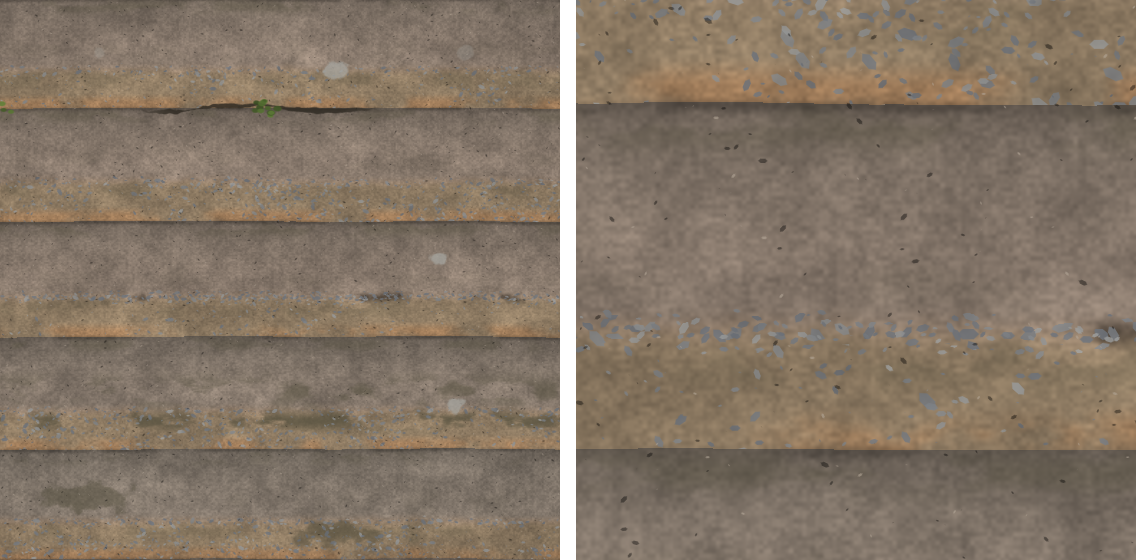
Left: the whole. Right: its middle third, enlarged.
Give the GLSL for this texture, as a Shadertoy shader.

```glsl
float hash(vec2 p) {
    return fract(sin(dot(p, vec2(127.1, 311.7))) * 43758.55);
}

// Value noise that wraps after freq cells
float noise(vec2 p, vec2 freq) {
    vec2 g = p * freq, i = floor(g), f = fract(g);
    f *= f * (3.0 - 2.0 * f);
    vec2 a = mod(i, freq), b = mod(i + 1.0, freq);
    return mix(mix(hash(a), hash(vec2(b.x, a.y)), f.x),
               mix(hash(vec2(a.x, b.y)), hash(b), f.x), f.y);
}

float fbm(vec2 p, vec2 freq) {
    float sum = 0.0, amp = 0.5;
    for (int i = 0; i < 5; i++) {
        sum += amp * noise(p, freq);
        freq *= 2.0;
        amp *= 0.5;
    }
    return sum / 0.97;
}

// Scattered angular chips: x = coverage, y = random tone
vec2 chips(vec2 p, float count, float density, float size) {
    vec2 g = p * count, result = vec2(0.0);
    float aa = count / iResolution.y;
    for (int y = -1; y <= 1; y++)
    for (int x = -1; x <= 1; x++) {
        vec2 cell = floor(g) + vec2(x, y), id = mod(cell, count) + count;
        float pick = hash(id + 3.1), angle = 2.4 * (hash(id + 7.7) - 0.5);
        vec2 d = g - cell - 0.15 - 0.7 * vec2(hash(id), hash(id + 5.3));
        d = abs(mat2(cos(angle), sin(angle), -sin(angle), cos(angle)) * d);
        float shape = max(d.x * 0.75 + d.y * 0.8, d.y * 1.6);
        float radius = size * (0.5 + hash(id + 9.2)) * smoothstep(pick, pick + 0.12, density);
        float cover = (1.0 - smoothstep(-aa, aa, shape - radius)) * smoothstep(0.0, 0.08, radius);
        if (cover > result.x) result = vec2(cover, hash(id + 1.9));
    }
    return result;
}

// Ragged blotch around a centre
float blotch(vec2 p, vec2 centre, vec2 radius, float rough) {
    return 1.0 - smoothstep(0.6, 1.0, length((p - centre) / radius) + 1.6 * (rough - 0.5));
}

void mainImage(out vec4 fragColor, in vec2 fragCoord) {
    vec2 p = fragCoord / iResolution.xy;
    p.y = 1.0 - p.y;
    float px = 1.0 / iResolution.y;

    float stain = fbm(p, vec2(4.0, 10.0));
    float mottle = fbm(p + 0.37, vec2(14.0, 20.0));
    float rough = fbm(p + 0.61, vec2(40.0));
    float grain = noise(p, vec2(230.0)) + noise(p + 0.3, vec2(390.0)) - 1.0;

    // Five steps, each a tread above a riser
    float t = 5.0 * p.y + 0.012 + 0.025 * sin(6.2832 * p.y + 0.2);
    t += 0.03 * (fbm(p, vec2(5.0, 3.0)) - 0.5);
    float row = mod(floor(t), 5.0), f = fract(t);
    float lip = f - 0.655 - 0.05 * (rough - 0.5);
    float riser = smoothstep(-0.025, 0.025, lip);
    float lipBand = exp(-lip * lip * 700.0);
    float lower = smoothstep(2.5, 3.5, row);

    // Base concrete
    vec3 tread = mix(vec3(0.495, 0.445, 0.4), vec3(0.545, 0.485, 0.435), smoothstep(0.0, 0.55, f));
    tread = mix(tread, vec3(0.5, 0.47, 0.43), 0.5 * lower);
    tread *= 1.0 - 0.2 * exp(-f * 8.0) * smoothstep(0.2, 0.6, stain);
    vec3 face = mix(vec3(0.56, 0.485, 0.39), vec3(0.61, 0.475, 0.345),
                    smoothstep(0.86, 0.96, f) * smoothstep(0.3, 0.6, mottle));
    vec3 color = mix(tread, face, riser);
    color = mix(color, vec3(0.63, 0.54, 0.455), 0.6 * lipBand);
    color *= 1.0 + 0.2 * (stain - 0.5) + 0.24 * (mottle - 0.5) + 0.28 * (rough - 0.5);
    color *= 1.0 + 0.13 * grain;

    // Shadow in the corner under each riser
    float corner = (f > 0.5 ? f - 1.0 : f) - 0.01;
    color *= 1.0 - 0.22 * exp(-corner * corner * 3000.0) * smoothstep(0.3, 0.55, mottle);

    // Dark moss and damp patches
    float under = exp(-pow((lip - 0.09) / 0.08, 2.0)) * (row == 3.0 ? 1.0 : 0.3);
    float above = exp(-pow((f - 0.48) / 0.13, 2.0)) * (row == 3.0 ? 0.65 : 0.1);
    float start = exp(-pow((f - 0.07) / 0.06, 2.0)) * 0.45;
    float moss = (under + above + start) * smoothstep(0.46, 0.66, fbm(p + 0.19, vec2(18.0, 36.0)));
    moss += 0.6 * blotch(p, vec2(0.15, 0.885), vec2(0.08, 0.03), rough);
    moss += 0.5 * blotch(p, vec2(0.61, 0.955), vec2(0.12, 0.025), rough);
    color = mix(color, vec3(0.335, 0.315, 0.245), clamp(moss * 0.75, 0.0, 0.8));

    // Exposed aggregate, thickest along the lips
    float patches = smoothstep(0.35, 0.65, fbm(p + 0.8, vec2(6.0, 10.0)));
    float chipped = lipBand * (row == 2.0 ? 0.85 : 0.32);
    float exposed = riser * (0.1 + 0.3 * patches) * (row == 2.0 ? 0.5 : 1.0);
    color *= 1.0 - 0.45 * lipBand * smoothstep(0.5, 0.65, mottle) * (row == 2.0 ? 1.0 : 0.2);
    for (int i = 0; i < 2; i++) {
        vec2 stone = chips(p, 80.0 + 50.0 * float(i), chipped + exposed + 0.012, 0.28);
        vec3 slate = mix(vec3(0.41, 0.43, 0.46), vec3(0.6, 0.6, 0.59), stone.y * stone.y);
        color = mix(color, slate * (0.88 + 0.24 * rough), 0.85 * stone.x);
    }

    // Dark pits and pale grit
    color *= 1.0 - 0.4 * chips(p + 0.5, 120.0, 0.13, 0.17).x;
    color = mix(color, vec3(0.7, 0.65, 0.59), 0.6 * chips(p + 0.25, 140.0, 0.08, 0.17).x);

    // Pale splashes
    float splash = blotch(p, vec2(0.6, 0.126), vec2(0.025, 0.018), rough);
    splash += blotch(p, vec2(0.782, 0.461), vec2(0.019, 0.012), rough);
    splash += blotch(p, vec2(0.81, 0.726), vec2(0.019, 0.017), rough);
    splash += 0.4 * blotch(p, vec2(0.176, 0.093), vec2(0.014), rough);
    splash += 0.4 * blotch(p, vec2(0.83, 0.093), vec2(0.014), rough);
    color = mix(color, vec3(0.66, 0.66, 0.64), min(0.7 * splash, 0.8));

    // Jagged crack below the first riser
    float line = 0.192 + 0.04 * (fbm(vec2(p.x, 0.3), vec2(7.0, 4.0)) - 0.5);
    float span = smoothstep(0.22, 0.31, p.x) * (1.0 - smoothstep(0.6, 0.72, p.x));
    float width = 0.0045 * span * smoothstep(0.25, 0.6, mottle);
    float crack = 1.0 - smoothstep(width - px, width + px, abs(p.y - line + 0.008 * (rough - 0.5)));
    color = mix(color, vec3(0.19, 0.17, 0.14), 0.85 * crack * span);

    // Small weeds rooted in the crack
    for (float i = 0.0; i < 16.0; i++) {
        vec2 root = i < 7.0 ? vec2(0.463, 0.19) : i < 13.0 ? vec2(0.487, 0.198) : vec2(0.013, 0.19);
        vec2 d = p - root - 0.02 * (vec2(hash(vec2(i, 2.0)), hash(vec2(i, 5.0))) - 0.5);
        float leaf = length(d * vec2(0.8, 1.2)) - 0.003 - 0.003 * hash(vec2(i, 8.0));
        vec3 green = mix(vec3(0.2, 0.27, 0.12), vec3(0.38, 0.5, 0.22), hash(vec2(i, 11.0)));
        color = mix(color, green, 0.9 * (1.0 - smoothstep(-px, px, leaf)));
    }
    fragColor = vec4(color, 1.0);
}
```
